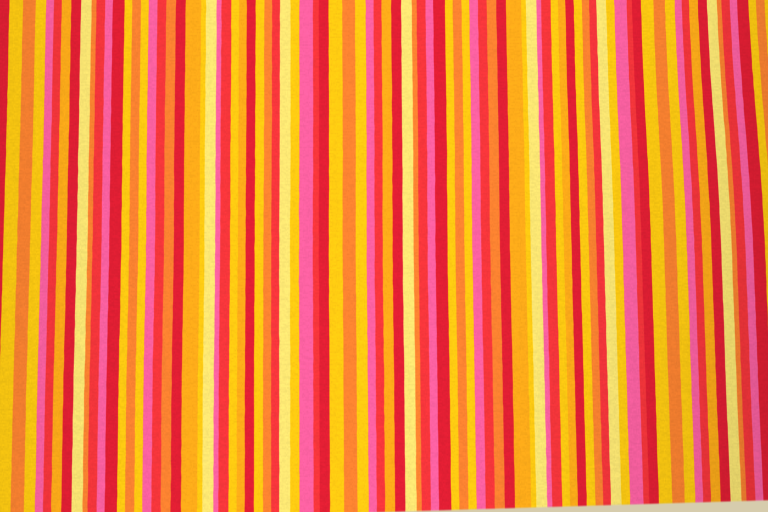
Reproduce this pattern procedurally as a WebGL 2 fragment shader.

```glsl
#version 300 es
precision highp float;
// Striped cotton cloth: a 35-band repeat of hot colours, fanning slightly downwards.

uniform vec2 u_resolution;
out vec4 fragColor;

const int BANDS = 35;
const float REPEAT_UNITS = 329.0;   // sum of the band widths
const float REPEAT_WIDTH = 0.4258;  // one repeat, as a share of the canvas width
const float REPEAT_START = 0.5247;  // left side of a repeat

const int PALE = 0, YELLOW = 1, AMBER = 2, ORANGE = 3, RED = 4, CRIMSON = 5, PINK = 6;

const vec3 PALETTE[7] = vec3[7](
    vec3(0.98, 0.90, 0.45), vec3(0.99, 0.79, 0.07), vec3(0.99, 0.67, 0.10),
    vec3(0.98, 0.51, 0.19), vec3(0.96, 0.21, 0.23), vec3(0.88, 0.12, 0.20),
    vec3(0.98, 0.38, 0.63));

// Band widths and dyes, left to right
const float WIDTHS[BANDS] = float[BANDS](
    11.0, 5.0, 9.0, 8.0, 12.0, 8.0, 9.0, 8.0, 9.0, 9.0, 10.0, 10.0,
    16.0, 5.0, 11.0, 5.0, 10.0, 8.0, 8.0, 9.0, 9.0, 8.0, 8.0,
    11.0, 9.0, 14.0, 6.0, 10.0, 14.0, 13.0, 11.0, 8.0, 8.0, 10.0, 10.0);
const int DYES[BANDS] = int[BANDS](
    PALE, ORANGE, RED, PINK, CRIMSON, YELLOW, ORANGE, YELLOW, PINK, RED, ORANGE, CRIMSON,
    AMBER, YELLOW, PALE, PINK, RED, YELLOW, AMBER, CRIMSON, YELLOW, ORANGE, RED,
    PALE, YELLOW, PINK, RED, CRIMSON, YELLOW, ORANGE, YELLOW, PINK, RED, AMBER, CRIMSON);

float hash(vec2 p) {
    return fract(sin(dot(p, vec2(127.1, 311.7))) * 43758.5453);
}

float noise(vec2 p) {
    vec2 cell = floor(p), f = fract(p);
    f = f * f * (3.0 - 2.0 * f);
    return mix(mix(hash(cell), hash(cell + vec2(1.0, 0.0)), f.x),
               mix(hash(cell + vec2(0.0, 1.0)), hash(cell + vec2(1.0, 1.0)), f.x), f.y);
}

// Position across the cloth after fan, curl at the right and gentle ripples
float clothX(vec2 uv, float fan, float centre) {
    float x = centre + (uv.x - centre) / (1.0 + fan * (0.5 - uv.y));
    x += 0.012 * smoothstep(0.7, 1.0, uv.x);
    x += 0.010 * smoothstep(0.6, 1.0, uv.x) * smoothstep(0.5, 1.0, uv.y);
    return x + 0.002 * (noise(vec2(uv.x * 5.0, uv.y * 4.0)) - 0.5);
}

// Colour at a position within one repeat, with softened band edges
vec3 stripes(float position, float softness) {
    vec3 colour = PALETTE[DYES[BANDS - 1]];
    float edge = 0.0;
    for (int i = 0; i <= BANDS; i++) {
        int band = i % BANDS;
        float cover = smoothstep(edge - softness, edge + softness, position);
        colour = mix(colour, PALETTE[DYES[band]], cover);
        edge += WIDTHS[band];
    }
    return colour;
}

// Fine woven grain around 1.0
float weave(vec2 p, float strength) {
    float threads = noise(p * vec2(420.0, 260.0)) + noise(p * vec2(150.0, 330.0));
    return 1.0 + strength * (threads - 1.0);
}

// Light falling off towards the sides and the lower right
float lighting(vec2 uv) {
    float sides = pow(abs(uv.x - 0.48) * 2.0, 3.0);
    return 1.015 - 0.07 * sides - 0.05 * smoothstep(0.5, 1.0, uv.x) * (1.0 - uv.y);
}

void main() {
    vec2 uv = gl_FragCoord.xy / u_resolution;
    vec2 p = gl_FragCoord.xy / u_resolution.y;
    float pixel = 1.0 / u_resolution.x;

    // Striped cloth, with slightly uneven printed edges
    float x = clothX(uv, 0.045, 0.405);
    x += 0.0006 * (noise(vec2(uv.x * 90.0, uv.y * 60.0)) - 0.5);
    float position = fract((x - REPEAT_START) / REPEAT_WIDTH) * REPEAT_UNITS;
    float softness = max(0.0011, 0.8 * pixel) / REPEAT_WIDTH * REPEAT_UNITS;
    vec3 colour = stripes(position, softness);
    colour *= weave(p, 0.04) * lighting(uv);

    // Table showing below the slanting hem
    float hem = 0.046 * (uv.x - 0.5);
    float hemBlur = 1.5 / u_resolution.y;
    float table = 1.0 - smoothstep(-hemBlur, hemBlur, uv.y - hem);
    colour = mix(colour, vec3(0.84, 0.80, 0.68), table);

    fragColor = vec4(clamp(colour, 0.0, 1.0), 1.0);
}
```
